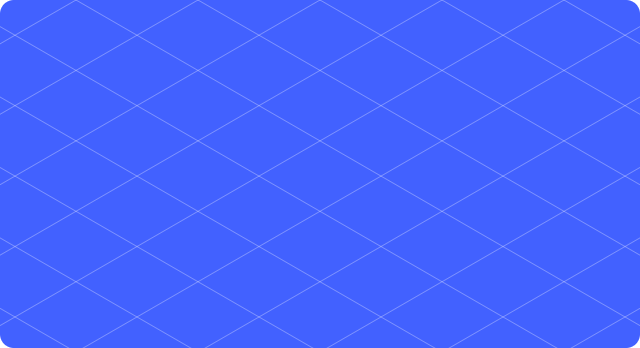
Reproduce this pattern procedurally as a Shadertoy shader.

```glsl
// Rounded blue card crossed by two families of hairlines forming a diamond lattice.
// Each family is a repeated signed line distance; exact pixel overlap smooths the
// hairlines, and a rounded-box distance trims the corners. Unit: canvas height.

const vec3 CARD_BLUE = vec3(0.26, 0.38, 1.0);
const vec3 LINE_WHITE = vec3(1.0);
const vec3 PAGE_WHITE = vec3(1.0);

const vec2 DIAMOND_SIZE = vec2(0.3506, 0.2024); // full width and height
const float LINE_WIDTH = 0.0024;
const float LINE_OPACITY = 0.34;
const float CORNER_RADIUS = 0.04;

// Signed distance to the nearest line of a family with the given lattice gradient
float repeatedLine(vec2 p, vec2 gradient) {
    float phase = dot(p, gradient);
    return (fract(phase + 0.5) - 0.5) / length(gradient);
}

// Share of a pixel-wide window that a stroke covers, also when thinner than a pixel
float strokeCoverage(float dist, float width, float pixel) {
    float low = max(dist - 0.5 * pixel, -0.5 * width);
    float high = min(dist + 0.5 * pixel, 0.5 * width);
    return max(high - low, 0.0) / pixel;
}

float roundedBox(vec2 p, vec2 halfSize, float radius) {
    vec2 q = abs(p) - halfSize + radius;
    return length(max(q, 0.0)) + min(max(q.x, q.y), 0.0) - radius;
}

vec3 drawLines(vec3 base, vec2 p, vec2 gradient, float pixel) {
    float coverage = strokeCoverage(repeatedLine(p, gradient), LINE_WIDTH, pixel);
    return mix(base, LINE_WHITE, LINE_OPACITY * coverage);
}

void mainImage(out vec4 fragColor, in vec2 fragCoord) {
    float pixel = 1.0 / iResolution.y;
    vec2 p = (fragCoord - 0.5 * iResolution.xy) * pixel;

    // Lattice anchored at the middle of the top edge
    vec2 latticePoint = p - vec2(0.0, 0.5);
    vec2 rising = vec2(1.0, -1.0) / DIAMOND_SIZE;
    vec2 falling = vec2(1.0, 1.0) / DIAMOND_SIZE;
    vec3 color = drawLines(CARD_BLUE, latticePoint, rising, pixel);
    color = drawLines(color, latticePoint, falling, pixel);

    // Rounded corners of the card
    vec2 halfSize = 0.5 * iResolution.xy * pixel;
    float edge = roundedBox(p, halfSize, CORNER_RADIUS);
    color = mix(color, PAGE_WHITE, clamp(edge / pixel + 0.5, 0.0, 1.0));

    fragColor = vec4(color, 1.0);
}
```
